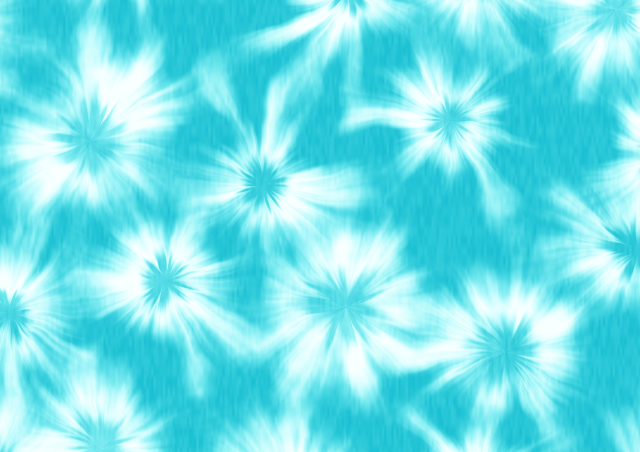
Write a Shadertoy shader that draws this texture.

```glsl
float hash(vec2 p) {
    return fract(sin(dot(p, vec2(127.1, 311.7))) * 43758.5);
}

float noise(vec2 p) {
    vec2 i = floor(p), f = fract(p);
    f = f * f * (3.0 - 2.0 * f);
    return mix(mix(hash(i), hash(i + vec2(1, 0)), f.x),
               mix(hash(i + vec2(0, 1)), hash(i + vec2(1, 1)), f.x), f.y);
}

float fbm(vec2 p) {
    float sum = 0.0, amp = 0.53;
    for (int i = 0; i < 4; i++) {
        sum += amp * noise(p);
        p = mat2(1.6, 1.2, -1.2, 1.6) * p + 7.3;
        amp *= 0.5;
    }
    return sum;
}

// Dye around one knot: ragged core, pale ring, then radial petals
float burst(vec2 delta, float size, float seed) {
    float d = length(delta);
    vec2 dir = delta / max(d, 0.001);
    float petal = noise(dir * (2.6 + 5.0 * d) + seed);
    float streak = noise(dir * (8.0 + 9.0 * d) + seed * 1.7);
    float hair = noise(dir * (22.0 + 12.0 * d) + seed * 2.3);

    float rim = smoothstep(0.06, 0.24, d / size);
    float dye = rim + mix(0.6, 1.8, rim) * (petal - 0.5)
              + 0.5 * (streak - 0.5) + 0.2 * (hair - 0.5);
    float core = 1.0 - smoothstep(0.5, 1.5, d / (0.06 * size) + streak - 0.5);
    return mix(dye, 0.95, core * mix(0.7, 1.0, fract(seed)));
}

// Knots on a jittered grid, blended by closeness
float knots(vec2 p) {
    const float cell = 0.38;
    vec2 home = floor(p / cell);
    float sum = 0.0, total = 0.0;
    for (int y = -2; y <= 2; y++) {
        for (int x = -2; x <= 2; x++) {
            vec2 id = home + vec2(x, y);
            vec2 jitter = vec2(hash(id + 3.1), hash(id + 8.7));
            vec2 delta = p - (id + 0.15 + 0.7 * jitter) * cell;
            float size = mix(0.7, 1.25, hash(id + 15.3));
            float weight = exp(-20.0 * length(delta));
            sum += weight * burst(delta, size, 50.0 * hash(id + 21.9));
            total += weight;
        }
    }
    return sum / total;
}

void mainImage(out vec4 fragColor, in vec2 fragCoord) {
    vec2 uv = fragCoord / iResolution.y;
    vec2 p = uv + 0.045 * (vec2(fbm(uv * 6.0), fbm(uv * 6.0 + 40.0)) - 0.5);

    // Bleeding and mottling
    float dye = knots(p + 1.0);
    dye += 0.6 * (fbm(p * 8.0 + 11.0) - 0.5) + 0.2 * (fbm(uv * 32.0) - 0.5);
    dye = 0.03 + 0.82 * smoothstep(-0.15, 1.2, dye);

    // Vertical threads of the cloth
    float thread = noise(uv * vec2(190.0, 45.0)) - 0.5;
    dye += 0.1 * thread * smoothstep(0.0, 0.4, dye);

    // Red is absorbed first, green and blue only where the dye is deep
    vec3 color = 1.0 - vec3(dye, 0.31 * dye * dye, 0.22 * dye * dye);
    fragColor = vec4(color, 1.0);
}
```
